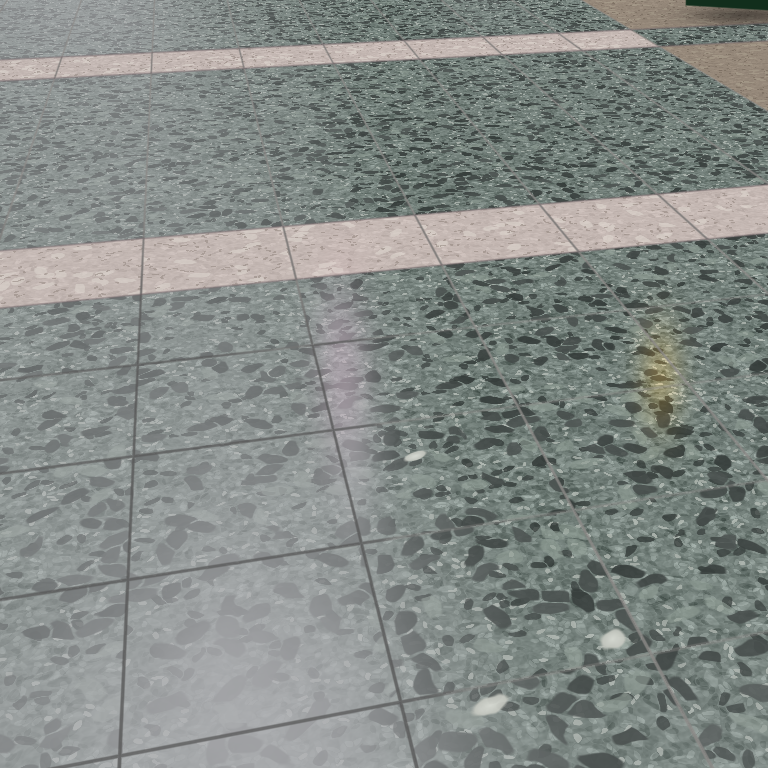
Reproduce this texture procedurally as a Shadertoy shader.

```glsl
// A polished terrazzo floor in perspective: dark green tiles with stone chips, pale
// cross bands, thin joints and soft window light. A plane projection gives tile
// coordinates; Voronoi chips and gradient noise make the stone.
#define VANISH_X 0.2161       // where the long joints meet
#define COLUMN 0.294          // tile width on the floor
#define ROW 0.1574            // tile depth on the floor
#define BAND_PERIOD 6.0       // rows from band to band
#define BORDER 6.0            // column where the pale border starts
#define CHIP_SCALE 8.0        // large chips per tile
#define STONE vec3(0.42, 0.475, 0.45)
#define DARK_CHIP vec3(0.15, 0.18, 0.17)
#define PALE vec3(0.77, 0.72, 0.70)
#define HAZE vec3(0.70, 0.70, 0.715)

vec2 hash2(vec2 p) {
  vec3 q = fract(p.xyx * vec3(0.1031, 0.1030, 0.0973));
  q += dot(q, q.yzx + 33.33);
  return fract((q.xx + q.yz) * q.zy);
}

float corner(vec2 cell, vec2 d) { return dot(hash2(cell) * 2.0 - 1.0, d); }

float gradientNoise(vec2 p) {
  vec2 i = floor(p), f = fract(p), s = f * f * (3.0 - 2.0 * f), e = vec2(1, 0);
  return mix(mix(corner(i, f), corner(i + e, f - e), s.x),
    mix(corner(i + e.yx, f - e.yx), corner(i + 1.0, f - 1.0), s.x), s.y);
}

// Angular chips: x is coverage, y and z are random values of the chip
vec3 chips(vec2 p) {
  vec2 base = floor(p), id = vec2(0);
  float first = 9.0, second = 9.0;
  for (int n = 0; n < 9; n++) {
    vec2 cell = base + vec2(n % 3 - 1, n / 3 - 1), h = hash2(cell);
    vec2 d = p - cell - 0.1 - 0.8 * h;
    float a = 6.283 * fract(h.x * 7.3 + h.y * 3.1);
    d = abs(mat2(cos(a), sin(a), -sin(a), cos(a)) * d * vec2(0.78, 1.4));
    float r = length(d) * 0.6 + 0.4 * max(d.x, d.y + 0.4 * d.x);
    if (r < first) { second = first; first = r; id = h; }
    else second = min(second, r);
  }
  float cover = smoothstep(0.02, 0.14, second - first) * (1.0 - smoothstep(0.42, 0.54, first));
  return vec3(cover, fract(id * 17.7 + id.yx * 5.3));
}

float blob(vec2 p, vec2 center, vec2 size) {
  vec2 d = (p - center) / size;
  return exp(-dot(d, d));
}

// Amount of reflected window light
float reflection(vec2 p) {
  float edge = mix(0.34, 0.62, p.y);
  float h = 0.09 + 0.36 * (1.0 - smoothstep(edge - 0.2, edge + 0.16, p.x));
  h += 0.30 * blob(p, vec2(0.33, 0.88), vec2(0.22, 0.27));
  h += 0.22 * blob(p, vec2(0.06, 0), vec2(0.2, 0.12));
  h += 0.14 * smoothstep(0.7, 1.0, p.y);
  h += 0.12 * blob(p, vec2(0.63, 0), vec2(0.06));
  float streak = blob(vec2(p.x - 0.1 * p.y, 0), vec2(0.401, 0), vec2(0.036, 1));
  h += 0.34 * streak * smoothstep(0.33, 0.44, p.y) * (1.0 - smoothstep(0.55, 0.8, p.y));
  return clamp(h + 0.06 * gradientNoise(p * vec2(9, 6)), 0.0, 0.85);
}

void mainImage(out vec4 fragColor, in vec2 fragCoord) {
  vec2 p = fragCoord / iResolution.xy;
  p.y = 1.0 - p.y;
  float px = 1.0 / iResolution.y;

  // Floor projection and the size of one tile on the canvas
  float depth = p.y - 0.014 * p.x + 0.3255, skew = 1.0 - 0.1536 * p.x;
  float slope = (p.x - VANISH_X) / depth;
  vec2 tile = vec2((slope + 0.046) / COLUMN, (skew / depth - 1.376) / ROW);
  vec2 span = vec2(COLUMN * depth / sqrt(1.0 + slope * slope), ROW * depth * depth / skew);

  // Stone layers, shifted per tile
  vec2 stone = tile + 13.0 * hash2(floor(tile) + 40.0);
  stone += 0.025 * vec2(gradientNoise(stone * 11.0), gradientNoise(stone * 11.0 + 50.0));
  vec3 large = chips(stone * CHIP_SCALE);
  vec3 medium = chips(stone * CHIP_SCALE * 1.9 + 31.0);
  vec3 small = chips(stone * CHIP_SCALE * 3.7 + 73.0);
  float detail = smoothstep(0.02, 0.12, span.y);
  float grain = gradientNoise(stone * 35.0) + 0.6 * gradientNoise(stone * 80.0) * detail;
  float fleck = small.x * step(0.91, small.z);

  vec3 dark = STONE + 0.10 * grain + medium.x * (medium.y - 0.5) * 0.20;
  dark += small.x * (small.y - 0.45) * 0.22 * mix(0.6, 1.0, detail);
  dark = mix(dark, vec3(0.72, 0.75, 0.72), fleck * 0.75);
  dark = mix(dark, DARK_CHIP, medium.x * step(0.86, medium.z) * 0.75);
  dark = mix(dark, DARK_CHIP + 0.12 * large.z, large.x * step(0.70, large.y) * 0.9);
  dark = mix(dark, vec3(0.55, 0.61, 0.57), large.x * step(large.y, 0.08) * 0.6);

  vec3 pale = PALE + 0.05 * grain + medium.x * (medium.y - 0.5) * 0.09;
  pale = mix(pale, vec3(0.87, 0.84, 0.81), large.x * step(0.8, large.y) * 0.6);
  pale = mix(pale, vec3(0.58, 0.53, 0.50), fleck * 0.6);

  // Cross bands; the border swaps pale and dark
  float bandDist = (abs(mod(tile.y + 2.5, BAND_PERIOD) - 3.0) - 0.5) * span.y;
  float band = 1.0 - smoothstep(-px, px, bandDist);
  float border = smoothstep(-px, px, (tile.x - BORDER) * span.x);
  pale *= mix(vec3(1), vec3(0.76, 0.74, 0.68), border);
  float paleMask = mix(band, 1.0 - band, border);

  // Reflected light, stronger on the dark stone
  float haze = reflection(p);
  vec3 color = mix(mix(dark, HAZE, haze), mix(pale, HAZE, haze * 0.15), paleMask);
  color += vec3(0.05, 0.005, 0.03) * blob(p, vec2(0.445, 0.48), vec2(0.035, 0.11));
  color += vec3(0.17, 0.10, -0.02) * blob(p, vec2(0.86, 0.49), vec2(0.028, 0.065));

  // Large white pebbles: center and radii
  vec4 pebbles[3] = vec4[3](vec4(0.638, 0.919, 0.025, 0.013),
    vec4(0.798, 0.832, 0.017, 0.014), vec4(0.541, 0.594, 0.015, 0.006));
  for (int i = 0; i < 3; i++) {
    vec2 d = p - pebbles[i].xy;
    d.y += 0.3 * d.x;
    float r = length(d / pebbles[i].zw) + 0.35 * gradientNoise(p * 70.0);
    color = mix(color, vec3(0.86, 0.87, 0.84) - 0.1 * r, 0.9 - 0.9 * smoothstep(0.75, 1.1, r));
  }

  // Joints and the thin shaded band edges
  vec2 jointDist = abs(fract(tile + 0.5) - 0.5) * span;
  float halfWidth = 0.0008 + 0.0016 * p.y;
  vec2 joint = 1.0 - smoothstep(vec2(halfWidth - px), vec2(halfWidth + px), jointDist);
  float shade = smoothstep(0.3, 0.5, haze) * smoothstep(0.25, 0.4, p.y);
  vec3 jointColor = mix(vec3(0.55, 0.54, 0.53), vec3(0.34), max(shade, 0.5 * paleMask));
  float crossing = joint.y * (1.0 - smoothstep(-0.7, -0.4, tile.y)) * mix(0.4, 0.75, shade);
  color = mix(color, jointColor, max(joint.x * 0.8 * (1.0 - border), crossing));
  color = mix(color, vec3(0.43, 0.36, 0.38), 0.4 - 0.4 * smoothstep(0.0, 0.001 + px, abs(bandDist)));

  // Dark green cabinet base in the far corner
  color *= 1.0 - 0.45 * blob(p, vec2(0.97, 0.02), vec2(0.07, 0.012));
  float side = p.x - 0.893;
  float cabinet = smoothstep(-px, px, min(side, 0.007 + 0.06 * side - p.y));
  fragColor = vec4(clamp(mix(color, vec3(0.07, 0.18, 0.11), cabinet), 0.0, 1.0), 1.0);
}
```
